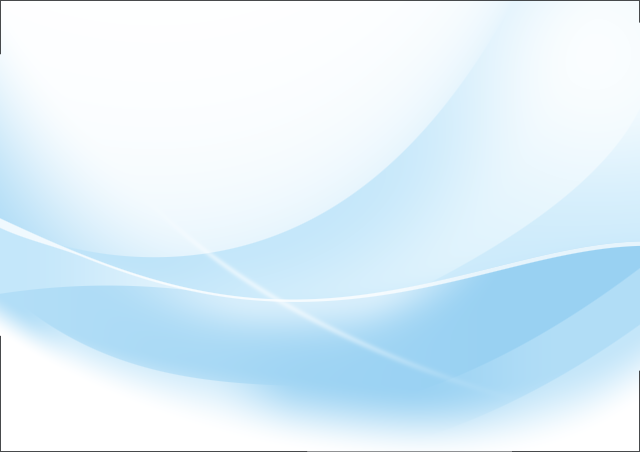
Reproduce this background procedurally as a Shadertoy shader.

```glsl
// Draws overlapping translucent sky-blue waves sweeping across a white field.

const vec3 WHITE = vec3(1.0);
const vec3 MIST = vec3(0.88, 0.95, 0.99);
const vec3 SKY = vec3(0.77, 0.905, 0.98);
const vec3 AZURE = vec3(0.66, 0.85, 0.96);
const vec3 DEEP = vec3(0.60, 0.82, 0.95);
const vec3 INK = vec3(0.16, 0.17, 0.18);

// Smooth height curve through five evenly spaced heights (Newton form).
float curve(float x, vec4 h, float last) {
    float t = 4.0 * x;
    vec4 d1 = vec4(h.yzw, last) - h;
    vec3 d2 = d1.yzw - d1.xyz;
    vec2 d3 = d2.yz - d2.xy;
    float d4 = d3.y - d3.x;
    return h.x + t * (d1.x + (t - 1.0) / 2.0 * (d2.x
        + (t - 2.0) / 3.0 * (d3.x + (t - 3.0) / 4.0 * d4)));
}

// Antialiased coverage of the side where d is positive.
float cover(float d) {
    return clamp(0.5 + d / max(fwidth(d), 1e-5), 0.0, 1.0);
}

// Soft line around d = 0.
float streak(float d, float width) {
    return exp(-d * d / (width * width));
}

// Falls from one to zero between a and b.
float fall(float a, float b, float v) {
    return 1.0 - smoothstep(a, b, v);
}

// White upper field, tinted above the arc and left of the diagonal.
vec3 upperField(float aboveArc, float underDiagonal) {
    vec3 c = mix(WHITE, MIST, 0.8 * exp(-max(aboveArc, 0.0) / 0.17));
    return mix(c, AZURE, 0.9 * smoothstep(-0.03, 0.6, underDiagonal));
}

// Pale sheet under the arc, with a glow in the upper right.
vec3 sheet(vec2 p, float underArc, float aboveCrest, float underDiagonal) {
    float depth = smoothstep(0.0, mix(0.08, 0.5, p.x), underArc);
    vec3 c = mix(SKY, MIST - vec3(0.01, 0.0, 0.0), depth);
    c = mix(c, AZURE, 0.25 * cover(underDiagonal) * fall(0.2, 0.42, p.x));

    vec2 fromGlow = (p - vec2(0.93, 0.88)) * vec2(1.4, 1.0);
    c = mix(c, WHITE, 0.85 * exp(-dot(fromGlow, fromGlow) * 9.0));

    float bend = p.x - 1.022 + 1.317 * pow(max(0.89 - p.y, 0.0), 2.0);
    float fold = cover(bend) * smoothstep(0.6, 0.85, p.x + 0.1);
    c = mix(c, SKY, 0.65 * fold * fall(0.42, 0.85, p.y));
    return mix(c, SKY, 0.35 * exp(-max(aboveCrest, 0.0) / 0.02));
}

// Saturated lower wave, with its folds and fading underside.
vec3 wave(vec2 p, float underCrest, float underDiagonal) {
    float x = p.x;
    float leftFold = curve(x, vec4(0.350, 0.364, 0.298, 0.152), -0.075);
    float belly = curve(x, vec4(0.365, 0.179, 0.145, 0.134), 0.079);
    float lightFold = curve(x, vec4(0.179, 0.076, 0.079, 0.190), 0.407);
    float lowFold = curve(x, vec4(0.079, -0.022, -0.022, 0.079), 0.282);
    float underside = curve(x, vec4(0.304, 0.149, 0.079, 0.064), 0.190);

    vec3 c = mix(AZURE, DEEP, smoothstep(0.3, 0.8, x));
    c = mix(c, SKY, 0.35 * fall(0.0, 0.35, x));
    c = mix(c, DEEP, 0.5 * cover(underDiagonal) * smoothstep(0.3, 0.5, x));

    // Sheen beneath the crest, leaving the right shoulder dark.
    float sheen = streak(max(underCrest, 0.0), 0.075) * fall(0.58, 0.80, x + 0.6 * underCrest);
    c = mix(c, MIST, 0.85 * sheen * smoothstep(0.1, 0.4, x));

    // Strip between the crest and the left fold.
    vec3 strip = mix(SKY, MIST, smoothstep(0.03, 0.3, x));
    c = mix(c, strip, cover(p.y - leftFold) * fall(0.32, 0.4, x));

    // Lighter folds on the lower right, and the belly edge on the left.
    float right = smoothstep(0.62, 0.88, x);
    c = mix(c, SKY, 0.55 * right * cover(lightFold - p.y));
    c = mix(c, MIST, 0.4 * right * cover(lowFold - p.y));
    float bellyEdge = smoothstep(0.03, 0.12, x) * fall(0.32, 0.47, x);
    c = mix(c, MIST, 0.65 * bellyEdge * cover(belly - p.y));

    float fade = mix(0.045, 0.085, smoothstep(0.0, 0.45, x));
    return mix(c, WHITE, fall(-fade, fade, p.y - underside));
}

// Hairline frame, broken along the sides.
float frame(vec2 p, float aspect) {
    float hair = 0.0021;
    float top = cover(p.y - 1.0 + hair);
    float bottom = cover(hair - p.y) * (1.0 - 0.4 * cover(0.16 - abs(p.x - 0.64)));
    float left = cover(hair - p.x * aspect) * max(cover(p.y - 0.88), cover(0.257 - p.y));
    float right = cover((p.x - 1.0) * aspect + hair) * max(cover(p.y - 0.95), cover(0.18 - p.y));
    return max(max(top, bottom), max(left, right));
}

void mainImage(out vec4 fragColor, in vec2 fragCoord) {
    vec2 p = fragCoord / iResolution.xy;
    float arc = p.y - curve(p.x, vec4(0.506, 0.431, 0.525, 0.875), 1.696);
    float crest = p.y - curve(p.x, vec4(0.517, 0.378, 0.339, 0.401), 0.466);
    float diagonal = curve(p.x, vec4(0.991, 0.529, 0.285, 0.140), 0.070) - p.y;

    vec3 color = mix(upperField(arc, diagonal), sheet(p, -arc, crest, diagonal), cover(-arc));
    color = mix(color, wave(p, -crest, diagonal), cover(-crest));

    // Bright crest ribbon and diagonal light streak.
    float ribbon = mix(0.005, 0.010, smoothstep(0.4, 0.8, p.x)) + 0.016 * fall(0.0, 0.13, p.x);
    color = mix(color, WHITE, 0.75 * cover(-crest) * cover(crest + ribbon));
    float shine = smoothstep(0.2, 0.36, p.x) * fall(0.4, 0.85, p.x);
    color = mix(color, WHITE, 0.5 * shine * streak(diagonal, 0.008));

    fragColor = vec4(mix(color, INK, 0.9 * frame(p, iResolution.x / iResolution.y)), 1.0);
}
```
